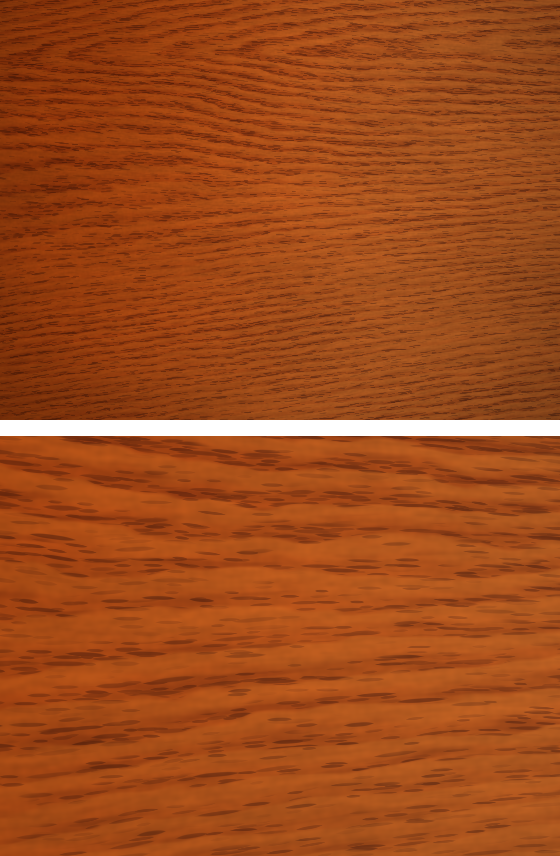
Top: the whole. Bottom: its middle third, enlarged.
A Shadertoy shader for this texture:

```glsl
// Stained oak veneer: growth rings are level lines of a bent height field,
// folded into a pointed arch near the top. Thin dark pores and broken seams
// follow the grain, crowd into the late wood, and lie under uneven warm light.

vec2 hash2(vec2 p) {
    vec3 a = fract(p.xyx * vec3(0.1031, 0.1030, 0.0973));
    a += dot(a, a.yzx + 33.33);
    return fract((a.xx + a.yz) * a.zy);
}

float gradientDot(vec2 cell, vec2 corner, vec2 f) {
    float angle = 6.2832 * hash2(cell + corner).x;
    return dot(vec2(cos(angle), sin(angle)), f - corner);
}

// Gradient noise, about -0.7 to 0.7
float noise(vec2 p) {
    vec2 i = floor(p), f = p - i;
    vec2 u = f * f * f * (f * (f * 6.0 - 15.0) + 10.0);
    float low = mix(gradientDot(i, vec2(0, 0), f), gradientDot(i, vec2(1, 0), f), u.x);
    float high = mix(gradientDot(i, vec2(0, 1), f), gradientDot(i, vec2(1, 1), f), u.x);
    return mix(low, high, u.y);
}

// Ring height: rising lines below, level in the middle, an arch above
float ringField(vec2 p) {
    float d = p.y - 0.875 - 0.03 * (p.x - 0.6);
    float x = p.x - 0.65;
    float reach = x - 0.38 * (x + sqrt(x * x + 0.02));
    float field = sqrt(d * d + 0.0004);
    field += mix(0.13 * x, -0.16 * reach, smoothstep(-0.6, -0.05, d));
    field += 0.045 * exp(-pow((p.x - 0.38) / 0.26, 2.0))
           * smoothstep(-0.5, -0.15, d) * (1.0 - smoothstep(-0.1, 0.05, d));
    field += 0.3 * max(-d - 0.45, 0.0);
    field += 0.018 * noise(p * vec2(2.2, 3.5) + 7.0);
    return field + 0.007 * noise(p * vec2(6.0, 13.0) + 31.0);
}

// Grain coordinates: x along the fibres, y across them
vec2 grainCoord(vec2 p) {
    float slope = mix(0.14, -0.08, smoothstep(0.2, 0.75, p.y));
    slope += 0.18 * smoothstep(0.8, 1.0, p.y) * (1.0 - smoothstep(0.5, 0.9, p.x));
    float wave = 0.012 * noise(p * vec2(3.0, 4.0) + 3.0)
               + 0.003 * noise(p * vec2(13.0, 22.0) + 11.0);
    return vec2(p.x, p.y - slope * (p.x - 0.65) + wave);
}

// One layer of scattered, thin, slightly slanted pores
float pores(vec2 grain, vec2 grid, float density) {
    vec2 c = grain * grid;
    float row = floor(c.y);
    c.x += 17.0 * hash2(vec2(row, grid.y)).x;
    vec2 cell = vec2(floor(c.x), row) + grid;
    vec2 r = hash2(cell), s = hash2(cell + 71.0);
    vec2 l = fract(c) - 0.5;
    l.y += (s.x - 0.5) * 0.35 + l.x * (s.y - 0.35) * 0.5;
    float taper = 1.0 - pow(abs(l.x) / mix(0.25, 0.5, r.x), 3.0);
    float body = smoothstep(0.0, 0.55, taper - abs(l.y) * 3.4);
    return body * mix(0.45, 1.0, s.y) * smoothstep(r.y - 0.15, r.y + 0.15, density);
}

void mainImage(out vec4 fragColor, in vec2 fragCoord) {
    vec2 p = fragCoord / iResolution.y;
    vec2 grain = grainCoord(p);

    // Ring profile with ragged edges, its strength drifting over the board
    float ragged = 0.35 * noise(p * vec2(10.0, 28.0)) + 0.2 * noise(grain * vec2(30.0, 110.0));
    float ring = fract(ringField(p) * 38.0 + ragged);
    float late = smoothstep(0.15, 0.72, ring) * (1.0 - smoothstep(0.84, 1.0, ring));
    float strength = 0.72 + 0.25 * smoothstep(0.4, 0.8, p.y)
                   + 0.6 * noise(p * vec2(2.5, 7.0) + 19.0);
    strength = clamp(strength, 0.3, 1.15);

    // Pores in three sizes, packed where the late wood is densest
    float density = 0.09 + 0.72 * strength * late * late;
    float pore = pores(grain, vec2(21.0, 135.0), density * 0.85);
    pore = max(pore, pores(grain + 0.37, vec2(29.0, 168.0), density));
    pore = max(pore, 0.85 * pores(grain + 0.71, vec2(42.0, 200.0), density));

    // Thin broken seams that join the pores into lines
    float seam = smoothstep(0.02, 0.4, noise(grain * vec2(11.0, 125.0) + 57.0));
    seam *= 0.15 + 0.85 * late * strength;

    // Fine fibres, mottled finish, smudged streaks and broad stain
    float fibre = noise(grain * vec2(24.0, 150.0)) + 0.7 * noise(grain * vec2(70.0, 230.0) + 5.0);
    float mottle = noise(p * 150.0 + 13.0);
    float streak = noise(grain * vec2(5.0, 50.0) + 23.0);
    float cloud = noise(p * vec2(1.8, 4.5) + 43.0);

    // Red on the left, tan on the right, dimmer away from the lit spot
    vec3 wood = mix(vec3(0.710, 0.284, 0.054), vec3(0.695, 0.360, 0.134),
                    smoothstep(0.0, 1.05, p.x - 0.15 * (p.y - 0.5)));
    vec2 fromLight = p - vec2(0.77, 0.58);
    wood *= 1.0 - 0.38 * dot(fromLight, fromLight);
    wood *= 1.0 + 0.07 * fibre + 0.04 * mottle + 0.07 * streak + 0.09 * cloud;
    wood *= mix(vec3(1.0), vec3(0.92, 0.83, 0.79), late * strength);
    wood *= mix(vec3(1.0), vec3(0.88, 0.84, 0.87), seam);
    wood *= mix(vec3(1.0), vec3(0.70, 0.67, 0.80), pore);

    fragColor = vec4(clamp(wood, 0.0, 1.0), 1.0);
}
```
